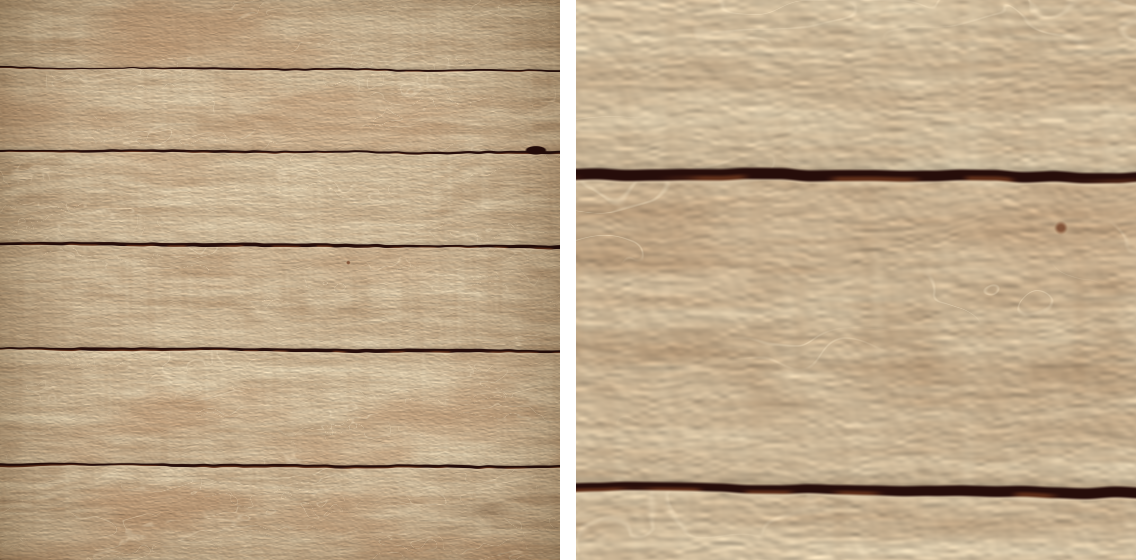
Left, the full canvas; right, a detail of the centre.
Reproduce this texture procedurally as a three.js fragment shader.

```glsl
varying vec2 vUv;

const int SEAMS = 5;
const float FIRST_SEAM = 0.168;
const float PLANK_HEIGHT = 0.217;
const float PLANK_SHRINK = 0.010;   // planks get narrower upwards
const float SEAM_TILT = 0.005;
const float SEAM_THIN = 0.0015;
const float SEAM_WIDE = 0.0034;
const float SOFT = 0.0011;
const float RELIEF = 0.24;
const float VIGNETTE = 0.27;

const vec3 PALE = vec3(0.875, 0.815, 0.695);
const vec3 TAN = vec3(0.62, 0.49, 0.36);
const vec3 ROSY = vec3(0.72, 0.57, 0.43);
const vec3 LIP = vec3(0.90, 0.83, 0.71);
const vec3 RUST = vec3(0.42, 0.21, 0.11);
const vec3 GAP = vec3(0.15, 0.05, 0.04);

const vec2 KNOT = vec2(0.957, 0.7315);
const vec2 KNOT_SIZE = vec2(0.018, 0.0075);
const vec2 PIN_KNOT = vec2(0.622, 0.531);
const vec2 STAIN = vec2(0.86, 0.088);

float hash(vec2 p) {
  vec3 q = fract(p.xyx * 0.1031);
  q += dot(q, q.yzx + 33.33);
  return fract((q.x + q.y) * q.z);
}

float noise(vec2 p) {
  vec2 i = floor(p);
  vec2 f = fract(p);
  f = f * f * (3.0 - 2.0 * f);
  return mix(mix(hash(i), hash(i + vec2(1.0, 0.0)), f.x),
             mix(hash(i + vec2(0.0, 1.0)), hash(i + 1.0), f.x), f.y);
}

float fbm(vec2 p) {
  float sum = 0.0;
  float amp = 0.53;
  for (int i = 0; i < 4; i++) {
    sum += amp * noise(p);
    p = p * 2.03 + 17.3;
    amp *= 0.5;
  }
  return sum;
}

// Rough sawn surface height
float roughness(vec2 p) {
  p.y += 0.004 * noise(p * vec2(30.0, 40.0));
  return 0.55 * noise(p * vec2(75.0, 290.0)) + 0.45 * noise(p * vec2(190.0, 420.0));
}

float seamHeight(float k, float x) {
  float y = FIRST_SEAM + k * (PLANK_HEIGHT - PLANK_SHRINK * k);
  float wobble = 0.003 * (noise(vec2(x * 8.0, k * 9.0)) - 0.5)
               + 0.0016 * (noise(vec2(x * 55.0, k * 5.0 + 3.0)) - 0.5);
  return y - SEAM_TILT * (x - 0.5) + wobble;
}

float blob(vec2 p, vec2 center, vec2 size) {
  return length((p - center) / size);
}

vec3 wood(vec2 uv, float plank) {
  vec2 p = uv + vec2(plank * 3.71, plank * 1.37);

  // Growth rings: contours of a stretched, warped field
  float field = uv.y * 22.0 + 7.0 * fbm(p * vec2(2.2, 6.0));
  float rings = 0.5 + 0.5 * sin(6.2832 * field + 2.0 * noise(p * vec2(18.0, 60.0)));
  float figure = smoothstep(0.35, 0.75, noise(p * vec2(3.0, 9.0) + 41.0));

  // Fibres, broad streaks and vertical saw marks
  float streaks = fbm(p * vec2(4.0, 48.0));
  float fibres = noise(p * vec2(26.0, 240.0));
  float saw = noise(p * vec2(150.0, 9.0));
  float relief = roughness(p) - roughness(p + vec2(0.0012, 0.0022));

  float tone = 0.65 + 0.55 * (streaks - 0.5) + 0.20 * (fibres - 0.5);
  tone += 0.10 * (saw - 0.5) - 0.17 * figure * (rings - 0.35);
  tone += 0.06 * (hash(vec2(plank, 8.0)) - 0.5);
  vec3 color = mix(TAN, PALE, clamp(tone, 0.0, 1.0));

  // Rosy heartwood patches, weaker on the middle planks
  float patches = smoothstep(0.48, 0.78, fbm(p * vec2(3.5, 11.0) + 7.0));
  float warmth = mix(0.25, 0.6, smoothstep(0.12, 0.38, abs(uv.y - 0.53)));
  color = mix(color, ROSY, patches * warmth);

  // Pale torn fibres
  float curl = abs(noise(p * vec2(24.0, 85.0) + 2.0 * noise(p * 35.0)) - 0.5);
  float torn = smoothstep(0.06, 0.0, curl) * smoothstep(0.45, 0.75, noise(p * vec2(9.0, 30.0)));
  color = mix(color, LIP, 0.45 * torn);
  return color * (1.0 + RELIEF * relief);
}

void main() {
  vec2 uv = vUv;
  float plank = 0.0;
  float gap = 0.0;
  float rust = 0.0;
  float lip = 0.0;
  float shade = 0.0;

  // Seams between planks
  for (int i = 0; i < SEAMS; i++) {
    float k = float(i);
    float d = uv.y - seamHeight(k, uv.x);
    float halfWidth = mix(SEAM_THIN, SEAM_WIDE, noise(vec2(uv.x * 5.0, k * 7.0 + 1.0)));
    halfWidth *= i == SEAMS - 1 ? 0.6 : 1.0;
    float edge = abs(d) - halfWidth;
    float ragged = noise(vec2(uv.x * 38.0, k * 4.0 + 2.0));
    plank += step(0.0, d);
    gap = max(gap, smoothstep(SOFT, -SOFT, edge));
    rust = max(rust, smoothstep(0.0008, -0.002, d) * smoothstep(0.3, 0.7, ragged) * step(edge, SOFT));
    lip = max(lip, smoothstep(0.005 * ragged + 0.001, 0.0, edge) * step(d, 0.0));
    shade = max(shade, exp(-max(edge, 0.0) * 300.0) * step(0.0, d));
  }

  vec3 color = wood(uv, plank);

  // Knots and stain
  float stain = smoothstep(1.0, 0.1, blob(uv, STAIN, vec2(0.075, 0.022)));
  color = mix(color, TAN * 0.85, 0.6 * stain * fbm(uv * vec2(50.0, 160.0)));
  color = mix(color, RUST, 0.7 * smoothstep(1.3, 0.4, blob(uv, PIN_KNOT, vec2(0.0035))));

  color = mix(color, LIP, 0.6 * lip);
  color *= 1.0 - 0.15 * shade;
  color = mix(color, mix(GAP, RUST, 0.8 * rust), gap);
  color = mix(color, GAP, smoothstep(1.15, 0.85, blob(uv, KNOT, KNOT_SIZE)));

  // Warm vignette
  vec2 border = abs(uv - 0.5) * 2.0;
  float fade = 0.75 * pow(border.x, 5.0) + 0.45 * pow(border.y, 6.0);
  color *= 1.0 - VIGNETTE * fade * vec3(0.85, 1.0, 1.2);
  gl_FragColor = vec4(clamp(color, 0.0, 1.0), 1.0);
}
```
